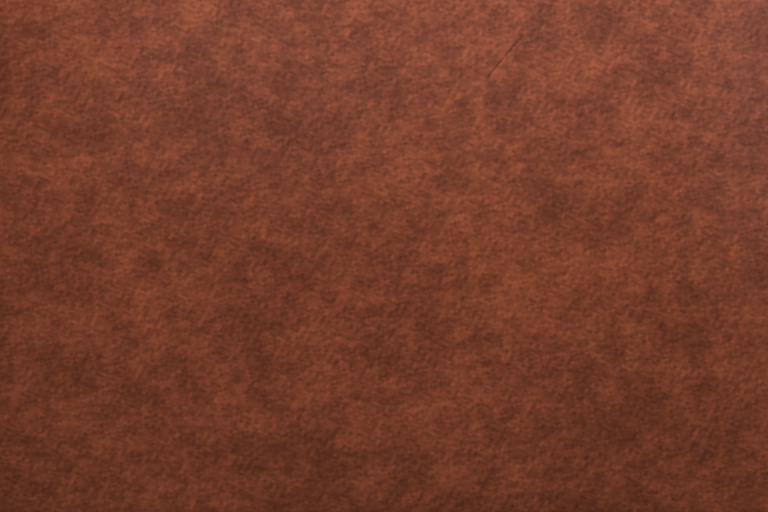
Reproduce this texture procedurally as a Shadertoy shader.

```glsl
// Mottled reddish-brown leather with fine grain, soft light from above and one small crease.

// Integer hash of a lattice cell, 0 to 1
float hash(vec2 cell) {
    uvec2 q = uvec2(ivec2(cell)) * uvec2(1597u, 3812u) + uvec2(7919u, 104u);
    uint n = q.x * 73757u ^ q.y * 95273u;
    n = (n ^ (n >> 15)) * 739391u;
    n = (n ^ (n >> 13)) * 83497u;
    n ^= n >> 16;
    return float(n & 65535u) / 65535.0;
}

float valueNoise(vec2 p) {
    vec2 i = floor(p), f = fract(p);
    f = f * f * (3.0 - 2.0 * f);
    return mix(mix(hash(i), hash(i + vec2(1, 0)), f.x),
               mix(hash(i + vec2(0, 1)), hash(i + vec2(1, 1)), f.x), f.y);
}

// Layered noise, rotated at each octave to hide the lattice
float fbm(vec2 p) {
    float sum = 0.0, amp = 0.5, total = 0.0;
    for (int k = 0; k < 4; k++) {
        sum += amp * valueNoise(p);
        total += amp;
        amp *= 0.8;
        p = mat2(0.8, 0.6, -0.6, 0.8) * p * 1.9 + 17.3;
    }
    return sum / total;
}

// Height of the pebbled surface
float grainHeight(vec2 p) {
    p = mat2(0.88, 0.47, -0.47, 0.88) * p;
    return 0.7 * valueNoise(p * vec2(145.0, 175.0)) + 0.3 * valueNoise(p * 95.0 + 31.0);
}

// x: signed distance across a segment, y: fade towards its ends
vec2 crease(vec2 p, vec2 a, vec2 b) {
    vec2 axis = normalize(b - a), d = p - a;
    float along = dot(d, axis) / length(b - a);
    float across = d.x * axis.y - d.y * axis.x;
    return vec2(across, smoothstep(0.0, 0.2, along) * smoothstep(1.0, 0.75, along));
}

void mainImage(out vec4 fragColor, in vec2 fragCoord) {
    vec2 uv = fragCoord / iResolution.xy;
    vec2 p = fragCoord / iResolution.y;

    // Dye: faint clouds broken up by small patches and speckle
    float clouds = fbm(p * vec2(8.0, 10.5) + 5.0);
    float speckle = fbm(p * vec2(30.0, 36.0) + 90.0);
    float dye = smoothstep(0.27, 0.73, 0.45 * clouds + 0.55 * speckle);
    vec3 color = mix(vec3(0.408, 0.212, 0.146), vec3(0.532, 0.277, 0.184), dye);

    // Grain: shaded slope plus dark pores
    float height = grainHeight(p);
    float slope = height - grainHeight(p + vec2(-0.003, 0.004));
    color *= 1.0 + 0.15 * slope + 0.23 * (height - 0.5);

    // Light: falls off downwards and towards the left edge
    float light = mix(0.85, 1.12, uv.y) + 0.04 * (valueNoise(p * 2.2 + 8.0) - 0.5);
    light *= 1.0 - 0.13 * exp(-uv.x * 11.0);
    light *= 1.0 - 0.12 * exp(-uv.y * 90.0);
    color *= light;

    // Pale sheen along the top and the right edge
    float sheen = smoothstep(0.4, 1.0, uv.y) * smoothstep(-0.1, 0.3, uv.x)
                + 0.6 * smoothstep(0.85, 1.0, uv.x) * smoothstep(0.2, 0.7, uv.y);
    color += vec3(0.018, 0.026, 0.038) * sheen;

    // Crease: soft groove with a lit lower lip
    vec2 fold = crease(p, vec2(0.942, 0.838), vec2(1.029, 0.942));
    float groove = exp(-pow(fold.x / 0.0024, 2.0));
    float lip = exp(-pow((fold.x - 0.005) / 0.003, 2.0));
    color *= 1.0 + fold.y * (0.1 * lip - 0.19 * groove);

    fragColor = vec4(color, 1.0);
}
```
